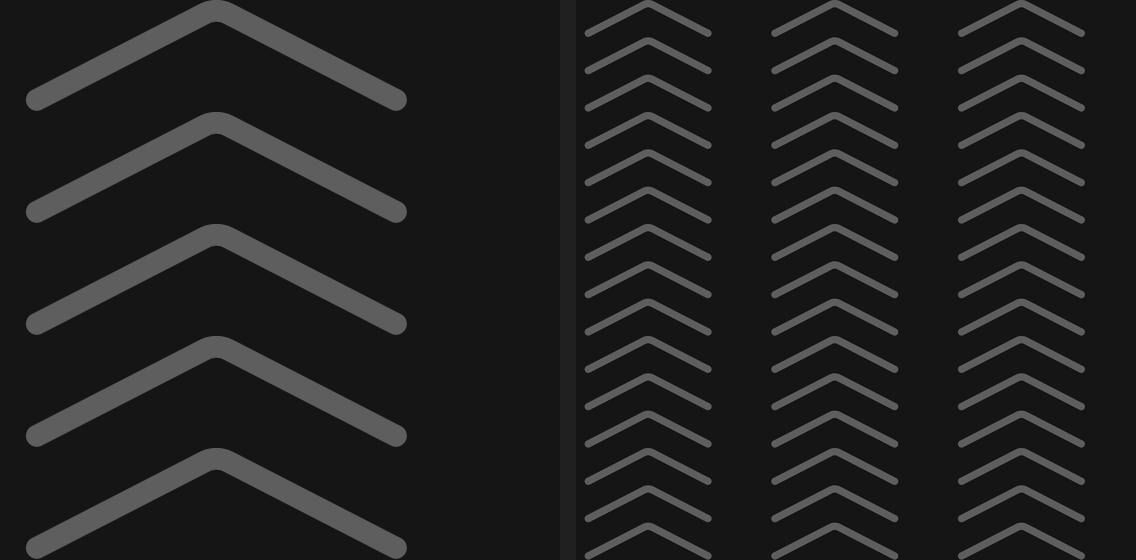
Left: one tile. Right: repeated 3 by 3.
This pattern is drawn by a Shadertoy shader. Its source:

```glsl
// Five wide upward chevrons stacked in one column on a dark ground.
// Each is a stroked path (a rounded apex arc joined to two round-capped arms),
// given by its distance function and repeated over a wrapping grid.

#define ROWS 5.0            // chevrons per canvas height
#define CENTER_X 0.3864     // axis of the column
#define FOOT_Y 0.0217       // height of the lowest arm ends
#define HALF_SPAN 0.3206    // axis to arm end
#define SLOPE 0.514         // rise of an arm over its run
#define BEND_RADIUS 0.047   // apex arc, along the middle of the stroke
#define HALF_STROKE 0.0195
#define GROUND vec3(0.082)
#define STROKE vec3(0.37)

float segmentDistance(vec2 p, vec2 a, vec2 b) {
    vec2 pa = p - a, ba = b - a;
    return length(pa - ba * clamp(dot(pa, ba) / dot(ba, ba), 0.0, 1.0));
}

// Signed distance to one chevron; p is measured from the midpoint of its feet.
float chevronDistance(vec2 p) {
    vec2 normal = normalize(vec2(SLOPE, 1.0));
    float footDrop = BEND_RADIUS / normal.y - HALF_SPAN * SLOPE;
    vec2 foot = vec2(HALF_SPAN, footDrop);

    // Mirror the arms and move the origin to the center of the apex arc.
    vec2 q = vec2(abs(p.x), p.y + footDrop);
    bool inBend = q.x * normal.y < q.y * normal.x;
    float d = inBend ? abs(length(q) - BEND_RADIUS)
                     : segmentDistance(q, normal * BEND_RADIUS, foot);
    return d - HALF_STROKE;
}

void mainImage(out vec4 fragColor, in vec2 fragCoord) {
    vec2 uv = fragCoord / iResolution.y;
    float pitch = 1.0 / ROWS;

    // Wrap into one cell, with the column axis at x = 0 and the feet at y = 0.
    vec2 cell = vec2(fract(uv.x - CENTER_X + 0.5) - 0.5,
                     mod(uv.y - FOOT_Y, pitch));

    // Include the neighboring rows so strokes cross cell borders cleanly.
    float d = 1.0;
    for (int row = -1; row <= 1; row++) {
        d = min(d, chevronDistance(cell - vec2(0.0, float(row) * pitch)));
    }

    // One pixel of edge smoothing at any canvas size.
    float coverage = clamp(0.5 - d * iResolution.y, 0.0, 1.0);
    fragColor = vec4(mix(GROUND, STROKE, coverage), 1.0);
}
```
